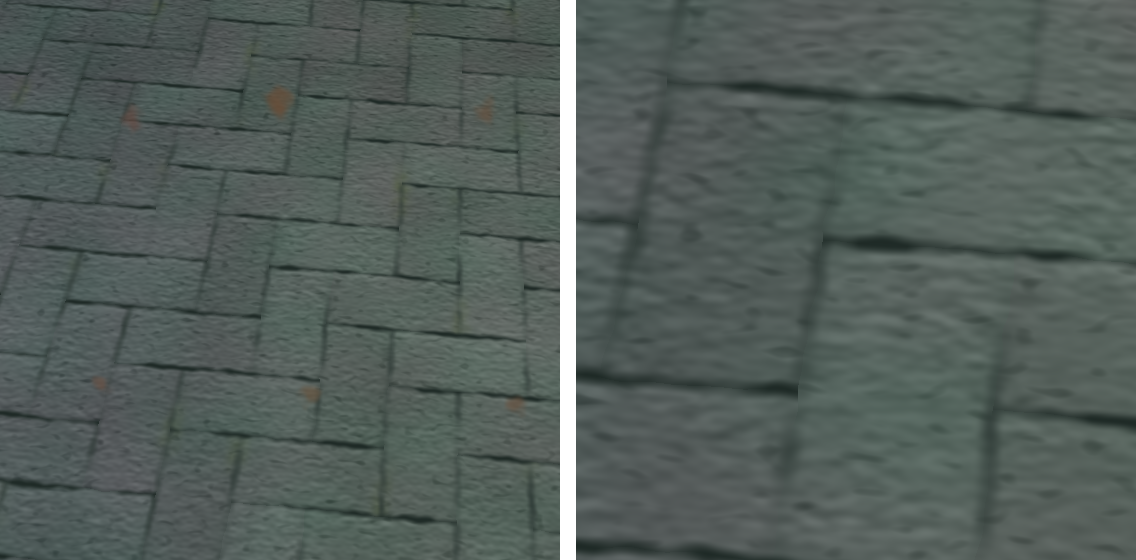
Left: the whole. Right: its middle third, enlarged.
Reproduce this texture procedurally as a three.js fragment shader.

```glsl
// Worn herringbone brick paving seen in perspective, with grain, moss and leaf stains.
varying vec2 vUv;

float hash(vec2 p) {
  return fract(sin(dot(p, vec2(127.1, 311.7))) * 43758.5);
}

vec2 gradient(vec2 cell) {
  float angle = 6.2832 * hash(cell);
  return vec2(cos(angle), sin(angle));
}

// Gradient noise, roughly -0.7 to 0.7
float noise(vec2 p) {
  vec2 i = floor(p), f = fract(p);
  vec2 s = f * f * f * (f * (f * 6.0 - 15.0) + 10.0);
  float a = dot(gradient(i), f);
  float b = dot(gradient(i + vec2(1.0, 0.0)), f - vec2(1.0, 0.0));
  float c = dot(gradient(i + vec2(0.0, 1.0)), f - vec2(0.0, 1.0));
  float d = dot(gradient(i + 1.0), f - 1.0);
  return mix(mix(a, b, s.x), mix(c, d, s.x), s.y);
}

// Canvas point, y downward, to the ground plane in brick widths
vec2 toGround(vec2 q) {
  float depth = 1.0 - 0.0253 * q.x + 0.5617 * q.y;
  return vec2(11.0 * q.x + 1.82 * q.y - 6.154, -1.201 * q.x + 14.539 * q.y - 5.084) / depth;
}

// Herringbone of 2:1 bricks: xy = position inside the brick, zw = brick id
vec4 herringbone(vec2 p, out vec2 size) {
  vec2 cell = floor(p);
  float k = mod(cell.x - cell.y, 4.0);
  size = k < 1.5 ? vec2(2.0, 1.0) : vec2(1.0, 2.0);
  if (k > 0.5 && k < 1.5) cell.x -= 1.0;
  else if (k > 1.5 && k < 2.5) cell.y -= 1.0;
  return vec4(p - cell, cell);
}

float grain(vec2 p) {
  return noise(p * vec2(5.0, 8.5)) + 0.7 * noise(p * vec2(9.0, 15.0) + 7.3);
}

void main() {
  vec2 q = vec2(vUv.x, 1.0 - vUv.y);
  vec2 ground = toGround(q);

  // Slightly uneven laying
  vec2 p = ground + 0.035 * vec2(noise(ground * 1.3), noise(ground * 1.3 + 31.0))
         + 0.03 * vec2(noise(ground * 5.0 + 5.0), noise(ground * 5.0 + 17.0));
  vec2 size;
  vec4 brick = herringbone(p, size);
  vec2 local = brick.xy, id = brick.zw;
  vec2 edge = min(local, size - local);

  // Base tone: bluish at left, greener at right, darker far away
  vec3 color = mix(vec3(0.32, 0.358, 0.358), vec3(0.34, 0.384, 0.36), smoothstep(0.1, 0.75, q.x));
  color *= mix(0.9, 1.01, smoothstep(0.0, 0.45, q.y));
  color *= 1.0 + 0.09 * (hash(id + 3.7) - 0.5);
  color += (hash(id + 9.1) - 0.5) * vec3(0.014, -0.006, 0.004);

  // Broad discolouration
  color *= 1.0 + 0.11 * noise(ground * 0.7 + 4.0);
  color += noise(ground * 0.9 + 12.0) * vec3(0.024, -0.014, 0.004);

  // Rough surface lit from the far side, patchy in strength
  float relief = grain(ground + vec2(0.0, 0.04)) - grain(ground);
  float rough = 1.0 + 0.7 * noise(ground * 1.7 + 60.0);
  color += rough * (0.055 * relief + 0.025 * grain(ground + 2.0));
  float pits = noise(ground * vec2(5.0, 10.0) + 40.0);
  color -= 0.06 * smoothstep(0.25, 0.55, pits);

  // Rounded rims: light on the far edge, shade on the near edge
  color += 0.02 * smoothstep(0.2, 0.08, local.y);
  color -= 0.02 * smoothstep(0.16, 0.0, size.y - local.y);
  color -= 0.012 * smoothstep(0.16, 0.0, edge.x);

  // Moss along some upright joints
  float moss = smoothstep(0.2, 0.55, noise(ground * vec2(0.8, 0.6) + 21.0));
  moss *= smoothstep(0.25, 0.0, edge.x) * (0.6 + 0.8 * noise(ground * 5.0));
  color = mix(color, vec3(0.33, 0.38, 0.22), 0.5 * moss);

  // Joints: crossways ones dark but broken, upright ones faint and patchy
  float wear = noise(ground * vec2(1.6, 1.1) + 50.0) + 0.45 * noise(ground * vec2(4.5, 3.0) + 90.0);
  float width = 0.025 + 0.03 * wear;
  float cross = smoothstep(width + 0.045, width - 0.035, edge.y);
  cross *= clamp(0.72 + 0.9 * wear, 0.2, 0.95);
  float upright = smoothstep(0.085, 0.0, edge.x);
  float gaps = noise(ground * 1.2 + 70.0) + 0.5 * noise(ground * vec2(3.0, 4.0) + 33.0);
  upright *= clamp(0.36 + 0.85 * gaps, 0.03, 0.8);
  color = mix(color, vec3(0.18, 0.225, 0.21), upright);
  color = mix(color, vec3(0.11, 0.155, 0.14), cross);

  // Scattered reddish leaf stains, the first one largest
  for (int i = 0; i < 6; i++) {
    float n = float(i);
    vec2 center = fract(vec2(0.497, 0.182) + n * vec2(0.685, 0.508));
    float radius = i == 0 ? 0.034 : 0.018 + 0.009 * hash(vec2(n, 2.0));
    float reach = length((q - center) * vec2(1.0, 0.9)) + 0.014 * noise(q * 45.0 + n);
    float stain = smoothstep(radius, radius * 0.1, reach);
    vec3 leaf = mix(vec3(0.42, 0.25, 0.22), vec3(0.42, 0.32, 0.2), hash(vec2(n, 8.0)));
    color = mix(color, leaf, stain * (i == 0 ? 0.8 : 0.5));
  }

  gl_FragColor = vec4(color, 1.0);
}
```
